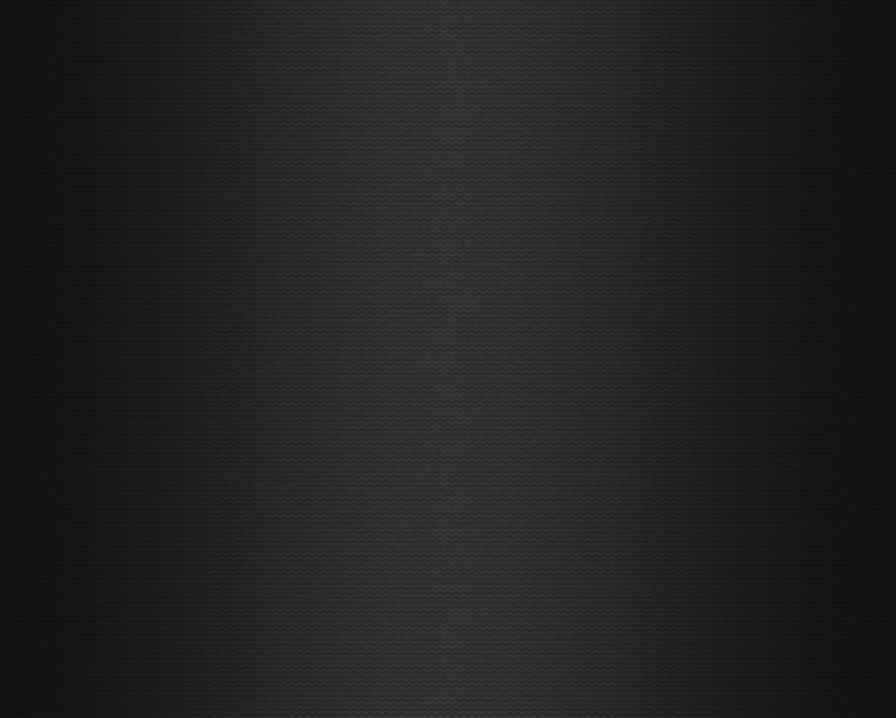
Reproduce this background procedurally as a Shadertoy shader.

```glsl
// Dark woven fabric lit by a soft vertical band of light down the middle.

const float TAU = 6.2831853;
const vec3 EDGE_COLOR = vec3(0.068);
const vec3 CENTER_COLOR = vec3(0.195);
const float ROWS_PER_WIDTH = 192.0;
const float CHEVRONS_PER_WIDTH = 115.0;

// Pseudo-random unit gradient for a lattice cell
vec2 hashGradient(vec2 cell) {
    vec3 p = fract(cell.xyx * vec3(0.1031, 0.1030, 0.0973));
    p += dot(p, p.yzx + 33.33);
    float angle = TAU * fract((p.x + p.y) * p.z);
    return vec2(cos(angle), sin(angle));
}

float gradientNoise(vec2 p) {
    vec2 cell = floor(p);
    vec2 f = fract(p);
    vec2 blend = f * f * f * (f * (f * 6.0 - 15.0) + 10.0);
    float a = dot(hashGradient(cell), f);
    float b = dot(hashGradient(cell + vec2(1.0, 0.0)), f - vec2(1.0, 0.0));
    float c = dot(hashGradient(cell + vec2(0.0, 1.0)), f - vec2(0.0, 1.0));
    float d = dot(hashGradient(cell + vec2(1.0, 1.0)), f - vec2(1.0, 1.0));
    return mix(mix(a, b, blend.x), mix(c, d, blend.x), blend.y);
}

// Brightness profile across the width: 1 in the middle, 0 at the sides
float lightBand(float x) {
    float offset = min(abs(x - 0.5), 0.5);
    float bell = 0.5 + 0.5 * cos(TAU * offset);
    return mix(bell, 1.0 - 2.0 * offset, 0.3);
}

// Zigzag threads, faded out when a row is too thin for the pixel grid
float weave(vec2 p, float pixelSize) {
    float zigzag = abs(fract(p.x * CHEVRONS_PER_WIDTH) - 0.5) - 0.25;
    float threads = sin(TAU * (p.y * ROWS_PER_WIDTH + 0.9 * zigzag));
    float visibility = 1.0 - smoothstep(0.35, 0.6, ROWS_PER_WIDTH * pixelSize);
    return threads * visibility;
}

void mainImage(out vec4 fragColor, in vec2 fragCoord) {
    float pixelSize = 1.0 / iResolution.x;
    vec2 p = fragCoord * pixelSize;

    // Broad lighting
    vec3 color = mix(EDGE_COLOR, CENTER_COLOR, lightBand(p.x));

    // Fabric relief and uneven yarn
    float yarn = gradientNoise(p * vec2(150.0, 210.0));
    float streaks = gradientNoise(p * vec2(14.0, 160.0));
    float relief = 0.09 * weave(p, pixelSize) + 0.07 * yarn + 0.04 * streaks;
    color *= 1.0 + relief;

    fragColor = vec4(color, 1.0);
}
```
